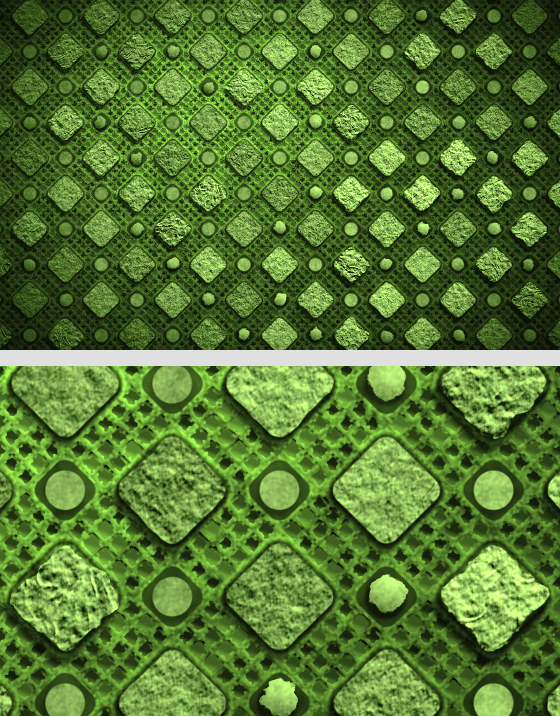
Top, the full canvas; bottom, a detail of the centre.
A Shadertoy shader for this pattern:

```glsl
// Worn rubber mat: crumbling diamond pads and round studs set in a diagonal lattice of square holes.

float hash(vec2 p) {
    vec3 a = fract(p.xyx * 0.1031);
    a += dot(a, a.yzx + 33.33);
    return fract((a.x + a.y) * a.z);
}

float noise(vec2 p) {
    vec2 i = floor(p), f = fract(p);
    f = f * f * (3.0 - 2.0 * f);
    return mix(mix(hash(i), hash(i + vec2(1, 0)), f.x),
               mix(hash(i + vec2(0, 1)), hash(i + vec2(1, 1)), f.x), f.y);
}

float fbm(vec2 p) {
    float sum = 0.0, amp = 0.5;
    for (int i = 0; i < 4; i++) {
        sum += amp * noise(p);
        p = mat2(1.6, 1.2, -1.2, 1.6) * p + 7.3;
        amp *= 0.55;
    }
    return sum;
}

float roundBox(vec2 p, float halfSide, float radius) {
    vec2 d = abs(p) - halfSide + radius;
    return length(max(d, 0.0)) + min(max(d.x, d.y), 0.0) - radius;
}

// Height of crumbled material; rough pieces gain bent, leaf-like strands.
float rubble(vec2 p, float rough, float angle) {
    vec2 s = mat2(cos(angle), sin(angle), -sin(angle), cos(angle)) * p;
    s += 0.25 * vec2(noise(p * 5.0), noise(p * 5.0 + 9.0));
    float strands = 1.0 - abs(2.0 * noise(s * vec2(5, 11)) - 1.0);
    return fbm(p * 10.0) + rough * 0.5 * strands;
}

void mainImage(out vec4 fragColor, in vec2 fragCoord) {
    vec2 uv = fragCoord / iResolution.xy;
    vec2 grid = (fragCoord / iResolution.y - vec2(0.0854, 0.954)) / vec2(0.1020, 0.1014);
    float px = 10.0 / iResolution.y;
    float pitch = sqrt(2.0);
    vec2 light = vec2(0.9, -0.4);

    // Diagonal lattice: pads on its corners, studs in its cell centres
    vec2 q = vec2(grid.x + grid.y, grid.x - grid.y) / pitch;
    vec2 padId = round(q / pitch), pad = q - padId * pitch;
    vec2 studId = floor(q / pitch), stud = q - (studId + 0.5) * pitch;
    padId += 50.0;
    studId += 90.0;

    // Lighting: a warm spot left of centre inside a vignette
    vec2 spot = (uv - vec2(0.37, 0.70)) * vec2(1.7, 1.3);
    float vignette = 1.0 - 0.8 * smoothstep(0.28, 0.74, length((uv - 0.5) * vec2(1.0, 0.9)));
    float ribLight = vignette * (0.52 + 0.86 * exp(-4.0 * dot(spot, spot)));
    float padLight = vignette * mix(0.80, 1.06, smoothstep(0.05, 0.65, uv.x));

    // Ribs, scuffed and dusty
    float grain = noise(q * 38.0);
    float dust = fbm(q * 6.0 + 40.0);
    float shade = ribLight * (0.16 + 0.40 * dust + 0.32 * (grain - 0.5));

    // Square holes, left out beneath pads and studs, many filled with dirt
    vec2 holeCell = q * 8.0 / pitch;
    vec2 hole = (holeCell - round(holeCell)) * pitch / 8.0;
    vec2 slot = abs(mod(round(holeCell) + 4.0, 8.0) - 4.0);
    float open = step(2.5, max(slot.x, slot.y)) * step(min(slot.x, slot.y), 2.5);
    float dirt = hash(round(holeCell) + 300.0);
    float holeDist = roundBox(hole, 0.046 + 0.014 * dirt, 0.015) + 0.03 * (grain - 0.5);
    float lip = exp(-pow((holeDist - 0.012) / 0.014, 2.0));
    shade += open * lip * ribLight * 0.16 * dot(hole, -light) / 0.06;
    float holeShade = ribLight * (0.05 + 0.24 * dirt * dirt
        + 0.20 * smoothstep(0.0, 0.06, dot(hole, -light)));
    shade = mix(shade, holeShade, open * smoothstep(px, -px, holeDist));

    // Raised rims and dark sockets
    float padEdge = roundBox(pad, 0.40, 0.14);
    float socket = roundBox(stud, 0.235, 0.12);
    shade += ribLight * 0.14 * exp(-pow((padEdge - 0.05) / 0.018, 2.0));
    shade += ribLight * 0.10 * exp(-pow((socket - 0.015) / 0.016, 2.0));
    shade = mix(shade, ribLight * (0.07 + 0.16 * dust), smoothstep(px, -px, socket));

    // Pads: tone, roughness and outline differ on each
    float padRough = pow(hash(padId), 1.4);
    float padTone = hash(padId + 31.7);
    float angle = 6.28 * hash(padId + 11.3);
    vec2 padPos = pad + padId * 3.7;
    float height = rubble(padPos, padRough, angle);
    float slope = height - rubble(padPos + light * 0.03, padRough, angle);
    float padDist = padEdge + 0.01 + padRough * 0.18 * (fbm(padPos * 5.0) - 0.5);
    float shadow = roundBox(pad + light * (0.05 + 0.09 * padRough), 0.41, 0.14);
    shade *= 1.0 - 0.75 * smoothstep(0.05, -0.03, shadow);
    shade *= 1.0 - 0.6 * exp(-pow((padEdge - 0.005) / 0.02, 2.0));
    float crack = smoothstep(0.03, 0.0, abs(noise(padPos * 3.0 + 5.0) - 0.5)) * step(0.55, padTone);
    float padShade = 0.38 + 0.22 * padTone + 0.32 * (height - 0.5)
        + slope * (0.8 + 0.8 * padRough) + 0.28 * (noise(padPos * 45.0) - 0.5)
        + 0.25 * padRough * dot(pad, light);
    padShade = padLight * max(padShade - 0.16 * crack, 0.05);
    float padMask = smoothstep(px, -px, padDist);
    shade = mix(shade, padShade, padMask);

    // Studs: flat discs, some broken into lumps
    float broken = smoothstep(0.5, 0.7, hash(studId));
    vec2 shift = broken * 0.07 * (vec2(hash(studId + 3.1), hash(studId + 8.6)) - 0.5);
    vec2 studPos = stud + studId * 5.3;
    float lump = fbm(studPos * 9.0);
    float studDist = length(stud - shift) - 0.185 + broken * (0.02 + 0.14 * (lump - 0.5));
    float studShadow = length(stud - shift + light * 0.05) - 0.185;
    shade *= 1.0 - (0.3 + 0.4 * broken) * smoothstep(0.04, -0.02, studShadow) * (1.0 - padMask);
    float studShade = 0.56 + 0.12 * (hash(studId + 19.0) - 0.5) + 0.3 * (lump - 0.5)
        + 0.16 * (grain - 0.5) + broken * 1.7 * dot(stud, light);
    float studMask = smoothstep(px, -px, studDist);
    shade = mix(shade, padLight * max(studShade, 0.05), studMask);

    // Tone curve, then saturated green below and paler chalky green on the tops
    shade = 1.12 * pow(max(shade, 0.02), 0.74);
    float chalk = max(padMask, studMask) * smoothstep(0.35, 0.7, shade);
    vec3 tint = mix(vec3(0.65, 1.0, 0.32), vec3(0.77, 1.0, 0.49), chalk);
    fragColor = vec4(tint * shade, 1.0);
}
```
